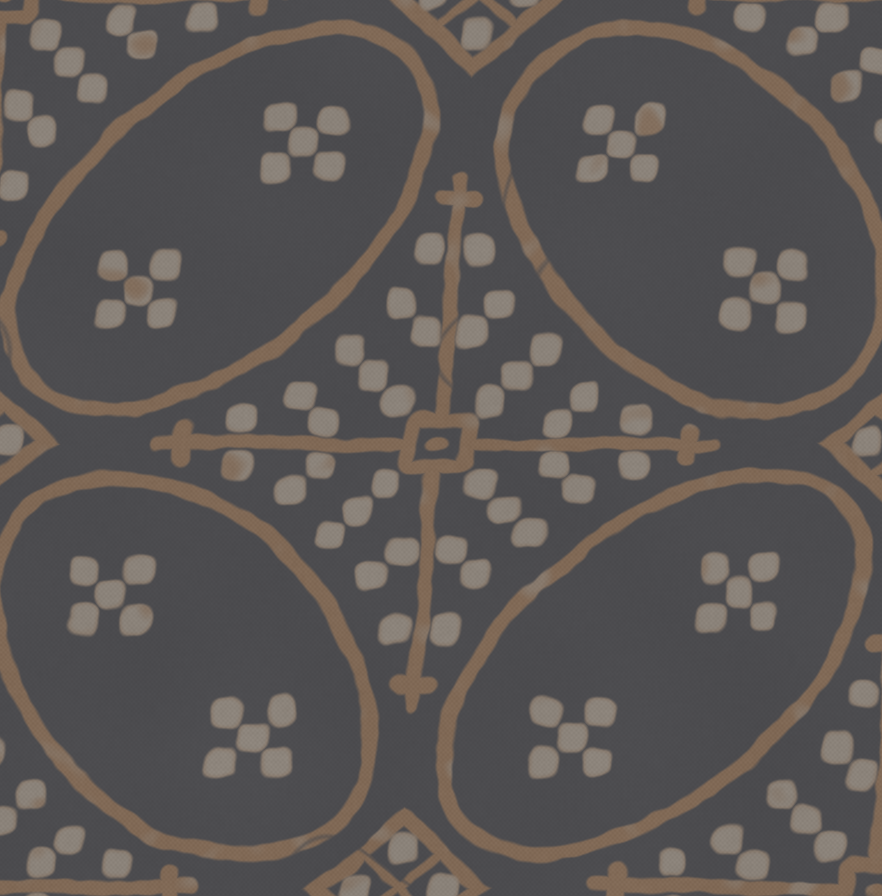
Write a Shadertoy shader that draws this pattern.

```glsl
// Wax-resist cloth: tilted ovals around beaded crosses and small dotted diamonds.
// Crosses and diamonds share a slanted checker lattice; ovals fill the gaps.
// Gradient noise bends the hand-drawn strokes, stains the dots and wears the dye.

#define UNITS 768.0                     // canvas height in design units
#define CENTER vec2(375.0, 390.0)       // middle of the main cross
#define PITCH vec2(406.0, 383.0)        // cross to diamond spacing
#define SLANT 0.09                      // sideways lean of the lattice
#define OVAL vec2(170.0, 162.0)         // oval half extents
#define STROKE 6.6                      // half width of drawn lines
#define DOT 12.8                        // dot radius
#define WOBBLE 1.0                      // hand-drawn irregularity
#define WEAVE 0.011                     // thread contrast
#define GROUND vec3(0.297, 0.296, 0.308)
#define BROWN vec3(0.502, 0.411, 0.335)
#define CREAM vec3(0.545, 0.513, 0.478)

vec2 randomGradient(vec2 cell) {
    vec3 h = fract(cell.xyx * vec3(0.1031, 0.1030, 0.0973));
    h += dot(h, h.yzx + 33.33);
    return 2.0 * fract((h.xx + h.yz) * h.zy) - 1.0;
}

float noise(vec2 p) {
    vec2 i = floor(p), f = p - i;
    vec2 w = f * f * f * (f * (f * 6.0 - 15.0) + 10.0);
    float a = dot(randomGradient(i), f);
    float b = dot(randomGradient(i + vec2(1, 0)), f - vec2(1, 0));
    float c = dot(randomGradient(i + vec2(0, 1)), f - vec2(0, 1));
    float d = dot(randomGradient(i + vec2(1, 1)), f - vec2(1, 1));
    return mix(mix(a, b, w.x), mix(c, d, w.x), w.y);
}

vec2 noise2(vec2 p) { return vec2(noise(p), noise(p + 57.3)); }

// Slightly squared dot
float dotShape(vec2 p, float radius) {
    p = abs(p);
    return pow(p.x * p.x * p.x + p.y * p.y * p.y + 1e-4, 1.0 / 3.0) - radius;
}

// Offset from the nearest site of the checker lattice
vec2 checker(vec2 q) {
    vec2 g = q / PITCH;
    vec2 n = floor(0.5 * vec2(g.x + g.y, g.x - g.y) + 0.5);
    return q - PITCH * vec2(n.x + n.y, n.x - n.y);
}

// Each motif returns distances: x = line work, y = dots
vec2 crossMotif(vec2 c) {
    c *= vec2(0.98, 1.02);
    vec2 a = abs(c);
    vec2 s = a.x > a.y ? a : a.yx;
    float arm = length(vec2(max(s.x - 232.0, 0.0), s.y)) - STROKE + 0.4;
    float bar = length(vec2(s.x - 212.0, max(s.y - 13.0, 0.0))) - 7.5;
    vec2 e = a - 18.0;
    float box = length(max(e, 0.0)) + min(max(e.x, e.y), 0.0) - 5.0;
    float lines = min(max(min(arm, bar), 20.0 - s.x), abs(box) - STROKE);
    lines = min(lines, length(c) - 8.0);
    float dots = dotShape(s - vec2(166.0, 21.0), DOT);
    for (int i = 0; i < 3; i++) {
        float k = float(i);
        dots = min(dots, dotShape(s - 38.0 - 22.0 * k, DOT));
        if (i < 2) dots = min(dots, dotShape(s - vec2(98.0, 20.0) - 22.0 * k, DOT));
    }
    return vec2(lines, dots);
}

vec2 diamondMotif(vec2 c) {
    vec2 size = vec2(70.0, 60.0), a = abs(c), w = a / size;
    float scale = 1.0 / length(1.0 / size);
    float edge = (w.x + w.y - 1.0) * scale;
    float lattice = max(abs(w.x - w.y) * scale - 4.0, edge);
    float dots = min(dotShape(a - vec2(39.0, 0.0), DOT), dotShape(a - vec2(0.0, 33.0), DOT));
    return vec2(min(abs(edge) - STROKE, lattice), dots);
}

vec2 ovalMotif(vec2 q) {
    vec2 m = floor(q / PITCH), c = q - (m + 0.5) * PITCH;
    float lean = mod(m.x + m.y, 2.0) * 2.0 - 1.0;
    vec2 v = vec2(c.x - 0.04 * c.y, c.y) / OVAL;
    vec2 axes = vec2(1.204, 0.742);
    vec2 r = vec2(v.x + lean * v.y, v.x - lean * v.y) * 0.7071 / axes;
    float len = max(length(r), 1e-3);
    float slope = length(r / axes) / (len * 166.0);
    float ring = abs((len - 1.0) / slope) - STROKE;
    // Two five-dot flowers on the long axis
    c.x *= lean;
    c = (c.x + c.y > 0.0 ? c : -c) - vec2(66.0, 61.0);
    float dots = min(dotShape(abs(c) - vec2(22.5, 21.0), DOT), dotShape(c, DOT));
    return vec2(ring, dots);
}

void mainImage(out vec4 fragColor, in vec2 fragCoord) {
    vec2 p = fragCoord / iResolution.y * UNITS - CENTER;
    float soft = 1.2 + 0.5 * UNITS / iResolution.y;

    // Hand-drawn drift, then the slanted lattice
    vec2 q = p + WOBBLE * (9.0 * noise2(p / 150.0) + 5.0 * noise2(p / 43.0) + 2.0 * noise2(p / 13.0));
    q.x -= SLANT * q.y;
    vec2 d = min(ovalMotif(q), crossMotif(checker(q)));
    d = min(d, diamondMotif(checker(q - vec2(PITCH.x, 0.0))));
    d += WOBBLE * 2.0 * noise(p / 24.0 + 9.0);
    vec2 cover = 1.0 - smoothstep(-soft, soft, d);

    // Worn line dye, stained dots and hairline cracks
    float wear = smoothstep(0.22, 0.55, noise(p / 36.0 + 31.0));
    float stain = smoothstep(0.2, 0.5, noise(p / 40.0 + 83.0));
    stain = max(stain, 0.55 * smoothstep(-4.5, 0.5, d.y));
    float crack = 1.0 - smoothstep(0.0, 0.016, abs(noise(p / 170.0 + 17.0) - 0.27));
    vec3 lineColor = mix(BROWN, CREAM, 0.65 * wear);
    lineColor = mix(lineColor, GROUND, 0.55 * crack);
    vec3 color = mix(GROUND, lineColor, cover.x);
    color = mix(color, mix(CREAM, BROWN, 0.8 * stain), cover.y);

    // Woven threads and uneven dye
    float threads = sin(p.x * 1.6 + noise(p / 30.0)) * sin(p.y * 1.5 + noise(p / 25.0));
    threads += 0.8 * noise(p / vec2(3.0, 14.0)) + 0.8 * noise(p / vec2(14.0, 3.0));
    color += WEAVE * threads * (0.6 + 0.6 * max(cover.x, cover.y)) + 0.012 * noise(p / 110.0);
    fragColor = vec4(color, 1.0);
}
```
